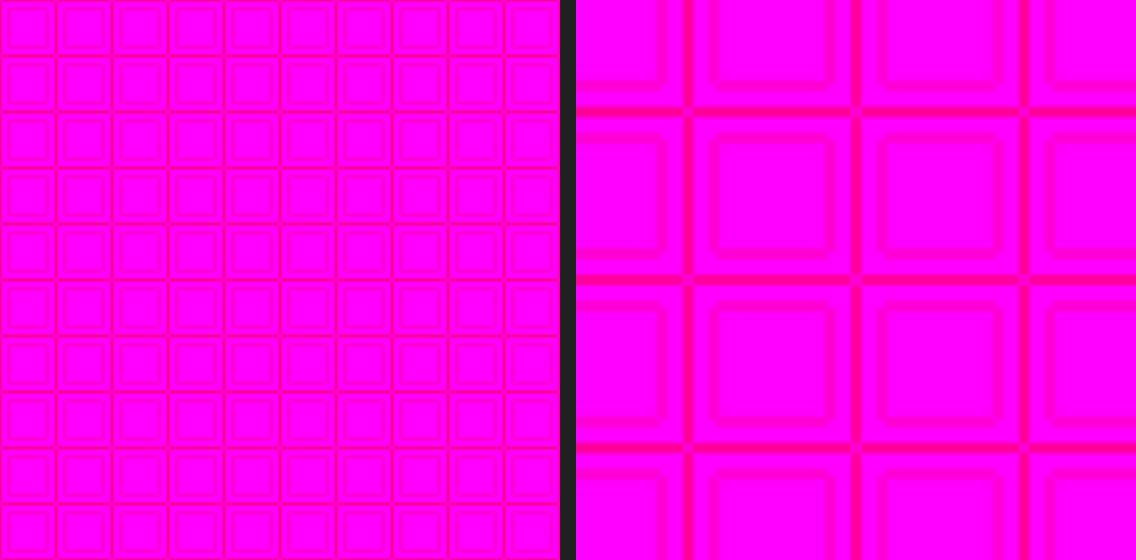
Left: the whole. Right: its middle third, enlarged.
This pattern is drawn by a WebGL 2 fragment shader. Its source:

```glsl
#version 300 es
precision highp float;
// Ten by ten square tiles in magenta: soft grid lines that pale at the
// crossings, and a fainter notched square inset in each tile.
// Each tile is folded into one quadrant, then drawn with soft straight bars.

uniform vec2 u_resolution;
out vec4 fragColor;

const float TAU = 6.2831853;
const float REPEATS = 10.0;

const vec3 FACE = vec3(1.0, 0.0, 1.0);
const vec3 GRID_LINE = vec3(1.0, 0.0, 0.61);
const vec3 INSET_LINE = vec3(1.0, 0.0, 0.82);

// Soft bar: full strength within core, fading out at reach; the end fades too.
float softBar(float across, float along, float halfLength, float core, float reach) {
    float side = 1.0 - smoothstep(core, reach, abs(across));
    float end = 1.0 - smoothstep(halfLength - 0.015, halfLength + 0.03, along);
    return side * end;
}

// Four bars forming a square with notched corners, in a folded quadrant.
float barSquare(vec2 q, float halfSize, float halfLength, float core, float reach) {
    float upright = softBar(q.x - halfSize, q.y, halfLength, core, reach);
    float level = softBar(q.y - halfSize, q.x, halfLength, core, reach);
    return max(upright, level);
}

// Layered sines over the tile index; whole frequencies make them wrap.
float tileVariation(vec2 tile) {
    vec2 phase = TAU * tile / REPEATS;
    return 0.6 * sin(3.0 * phase.x + 1.0) + 0.4 * sin(3.0 * phase.y + 2.0 * phase.x);
}

void main() {
    vec2 grid = gl_FragCoord.xy / u_resolution * REPEATS;
    vec2 quadrant = abs(fract(grid) - 0.5);
    float variation = tileVariation(floor(grid));

    // Inset square, with slight changes of strength between tiles
    float inset = barSquare(quadrant, 0.345, 0.325, 0.014, 0.052);
    inset *= 0.94 + 0.06 * variation;

    // Grid lines on the tile borders, with a pale patch at each crossing
    float border = barSquare(quadrant, 0.5, 0.465, 0.014, 0.048);
    vec2 toCrossing = 0.5 - quadrant;
    float crossing = 1.0 - smoothstep(0.02, 0.05, max(toCrossing.x, toCrossing.y));
    border = max(border, 0.45 * crossing);

    vec3 color = mix(FACE, INSET_LINE, inset);
    color = mix(color, GRID_LINE, border);
    fragColor = vec4(color, 1.0);
}
```
